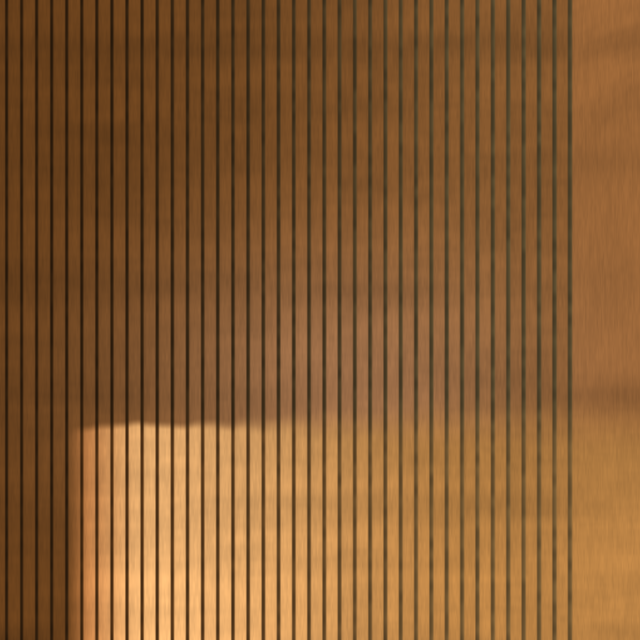
A WebGL 1 fragment shader for this texture:

```glsl
precision highp float;
// Vertical wood slats split by 38 dark grooves, with a plain panel at the right.
// Grooves come from a slightly stretched periodic coordinate; fibres and cross
// figure are value noise, and a soft window of warm sun lights the lower part.
uniform vec2 u_resolution;

// Groove layout, in canvas widths
const float GROOVE_COUNT = 38.0;
const float FIRST_GROOVE = 0.0104;
const float PITCH = 0.02344;
const float STRETCH = 0.0167;      // pitch grows slowly to the right
const float HALF_LEFT = 0.0022;    // groove half width at each side
const float HALF_RIGHT = 0.0033;
const float EDGE_SOFTNESS = 0.0011;

// Light and wear
const float SUN_TOP = 0.336;
const float SUN_LEFT = 0.122;
const float FIBRE_AMOUNT = 0.11;
const float FIGURE_AMOUNT = 0.10;
const float BAND_AMOUNT = 0.07;
const float SLAT_VARIATION = 0.06;
const float BAND_SPACING = 0.183;
const float BAND_START = 0.381;

// Colours
const vec3 SHADE_LEFT = vec3(0.40, 0.245, 0.105);
const vec3 SHADE_RIGHT = vec3(0.54, 0.355, 0.185);
const vec3 PANEL_SHADE = vec3(0.60, 0.395, 0.215);
const vec3 DUSK_GLOW = vec3(0.63, 0.445, 0.30);
const vec3 SUN_CREAM = vec3(0.96, 0.72, 0.46);
const vec3 SUN_HONEY = vec3(0.73, 0.51, 0.27);
const vec3 SUN_EDGE = vec3(0.76, 0.48, 0.26);
const vec3 GROOVE_LEFT = vec3(0.17, 0.105, 0.045);
const vec3 GROOVE_RIGHT = vec3(0.31, 0.26, 0.165);
const vec3 GROOVE_SUN = vec3(0.10, 0.055, 0.02);

float hash(vec2 p) {
  vec3 q = fract(vec3(p.xyx) * 0.1031);
  q += dot(q, q.yzx + 33.33);
  return fract((q.x + q.y) * q.z);
}

float noise(vec2 p) {
  vec2 i = floor(p);
  vec2 f = fract(p);
  f = f * f * (3.0 - 2.0 * f);
  return mix(mix(hash(i), hash(i + vec2(1.0, 0.0)), f.x),
             mix(hash(i + vec2(0.0, 1.0)), hash(i + vec2(1.0, 1.0)), f.x), f.y);
}

float fbm(vec2 p) {
  float sum = 0.0;
  float gain = 0.5;
  for (int i = 0; i < 4; i++) {
    sum += gain * noise(p);
    p = p * 2.03 + 17.3;
    gain *= 0.5;
  }
  return sum / 0.9375;
}

// Sun coverage: crisp at the upper left, softer along the top to the right
float sunMask(vec2 p) {
  float blur = mix(0.008, 0.055, smoothstep(0.25, 0.85, p.x));
  float top = SUN_TOP - 0.25 * max(0.0, 0.155 - p.x) + 0.008 * (noise(p * 42.0) - 0.5);
  float below = 1.0 - smoothstep(top - blur, top + blur, p.y);
  return below * smoothstep(SUN_LEFT - 0.022, SUN_LEFT + 0.022, p.x);
}

// Smooth illumination of the wood, before any grain
vec3 litWood(vec2 p, float sun, float panel) {
  vec3 shade = mix(SHADE_LEFT, SHADE_RIGHT, smoothstep(0.0, 0.9, p.x));
  shade = mix(shade, PANEL_SHADE, panel);
  vec2 g = (p - vec2(0.53, 0.40)) / vec2(0.34, 0.22);
  shade = mix(shade, DUSK_GLOW, 0.9 * exp(-dot(g, g)));
  vec3 glow = mix(SUN_CREAM, SUN_HONEY, smoothstep(0.24, 0.74, p.x));
  glow = mix(SUN_EDGE, glow, smoothstep(0.10, 0.23, p.x));
  glow *= mix(1.0, 0.90, smoothstep(0.08, SUN_TOP, p.y));
  return mix(shade, glow, sun);
}

// Brightness factor from fibres, cross figure and broad bands
float woodGrain(vec2 p, float slat, float panel) {
  float offset = 13.0 * slat;
  float fibre = 0.6 * noise(vec2(p.x * 330.0, p.y * 34.0 + offset))
              + 0.4 * noise(vec2(p.x * 510.0, p.y * 95.0 + offset));
  float slope = 0.4 * panel * smoothstep(0.35, 0.9, p.y);
  float figure = fbm(vec2(p.x * 5.0, (p.y - slope * p.x) * 24.0));
  float d = (fract((p.y - BAND_START) / BAND_SPACING + 0.5) - 0.5) * BAND_SPACING;
  float band = exp(-d * d / 0.0006) * (0.4 + 0.6 * noise(p * vec2(4.0, 9.0)));
  float tone = SLAT_VARIATION * (hash(vec2(slat, 7.0)) - 0.5) * (1.0 - panel);
  return 1.0 + FIBRE_AMOUNT * (fibre - 0.5) + 2.0 * FIGURE_AMOUNT * (figure - 0.5)
       - BAND_AMOUNT * band * smoothstep(0.25, 0.38, p.y) + tone;
}

void main() {
  vec2 p = gl_FragCoord.xy / u_resolution;
  float pixel = 1.0 / u_resolution.x;

  // Groove coordinate: whole numbers lie on groove centres
  float along = p.x - FIRST_GROOVE;
  float u = along / PITCH * (1.0 - STRETCH * along);
  float index = min(floor(u + 0.5), GROOVE_COUNT - 1.0);
  float offset = (u - index) * PITCH;
  float panel = step(GROOVE_COUNT - 1.0, u);

  // Wood, with a faint shadow just right of each groove
  float sun = sunMask(p);
  vec3 colour = litWood(p, sun, panel) * woodGrain(p, floor(u), panel);
  colour *= 1.0 - 0.10 * exp(-abs(offset) / 0.003) * step(0.0, offset);

  // Groove, darkest on its left wall
  float halfWidth = mix(HALF_LEFT, HALF_RIGHT, p.x);
  float soft = EDGE_SOFTNESS + 0.5 * pixel;
  float groove = 1.0 - smoothstep(halfWidth - soft, halfWidth + soft, abs(offset));
  vec3 grooveColour = mix(GROOVE_LEFT, GROOVE_RIGHT, smoothstep(0.08, 0.8, p.x)) + GROOVE_SUN * sun;
  grooveColour *= 1.0 + 0.16 * clamp(offset / halfWidth, -1.0, 1.0);
  grooveColour *= 0.88 + 0.24 * noise(vec2(index * 5.0, p.y * 60.0));
  gl_FragColor = vec4(mix(colour, grooveColour, groove), 1.0);
}
```
